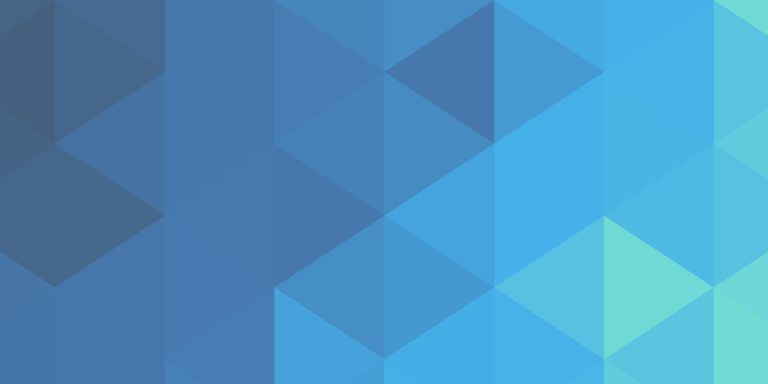
Give the GLSL for this background, as a WebGL 2 fragment shader.

```glsl
#version 300 es
precision highp float;

uniform vec2 u_resolution;
out vec4 fragColor;

// Lattice, in units of the canvas height
const float COLUMN_WIDTH = 0.2859;
const float HALF_SIDE = 0.1871;
const float LATTICE_LEFT = -0.1427;

// Colour ramp, one stop per whole tone
const vec3 SLATE = vec3(0.27, 0.36, 0.46);
const vec3 BLUE = vec3(0.275, 0.47, 0.68);
const vec3 SKY = vec3(0.27, 0.69, 0.915);
const vec3 MINT = vec3(0.46, 0.88, 0.82);

// Tone gradient across the lattice
const float TONE_START = 0.2;
const float TONE_PER_COLUMN = 0.31;
const float TONE_PER_ROW = 0.08;
const float PLATEAU = 0.8;
const float TAU = 6.28319;
const int SAMPLES = 4;

// Facets that stand out from the gradient: column, row, tone shift
const int ACCENT_COUNT = 16;
const vec3 ACCENTS[ACCENT_COUNT] = vec3[](
    vec3(0, 0, 0.22), vec3(0, 4, 0.31), vec3(0, 5, 0.22), vec3(1, 1, -0.26),
    vec3(1, 3, -0.46), vec3(3, 0, 0.21), vec3(3, 3, -0.28), vec3(3, 5, 0.20),
    vec3(4, 1, -0.54), vec3(4, 2, -0.32), vec3(4, 4, -0.29), vec3(5, 1, -0.34),
    vec3(5, 4, 0.33), vec3(6, 4, 0.56), vec3(7, 0, 0.57), vec3(7, 3, -0.34));

// Column and row of the triangle that holds a point; rows count downward
vec2 triangleCell(vec2 p) {
    vec2 q = vec2((p.x - LATTICE_LEFT) / COLUMN_WIDTH, (1.0 - p.y) / HALF_SIDE);
    vec2 cell = floor(q);
    vec2 f = q - cell;
    bool apexLeft = mod(cell.x + cell.y, 2.0) > 0.5;
    float halfHeight = apexLeft ? f.x : 1.0 - f.x;
    return cell + vec2(0.0, step(halfHeight, f.y));
}

// Diagonal gradient that lingers near each colour stop, plus accents
float facetTone(vec2 cell) {
    float tone = TONE_START + dot(cell, vec2(TONE_PER_COLUMN, TONE_PER_ROW));
    tone -= PLATEAU * sin(TAU * tone) / TAU;
    for (int i = 0; i < ACCENT_COUNT; i++) {
        if (cell == ACCENTS[i].xy) tone += ACCENTS[i].z;
    }
    return tone;
}

vec3 ramp(float tone) {
    vec3 color = mix(SLATE, BLUE, clamp(tone, 0.0, 1.0));
    color = mix(color, SKY, clamp(tone - 1.0, 0.0, 1.0));
    return mix(color, MINT, clamp(tone - 2.0, 0.0, 1.0));
}

void main() {
    // Average a grid of samples to smooth the facet edges
    vec3 color = vec3(0.0);
    for (int y = 0; y < SAMPLES; y++) {
        for (int x = 0; x < SAMPLES; x++) {
            vec2 offset = (vec2(x, y) + 0.5) / float(SAMPLES) - 0.5;
            vec2 p = (gl_FragCoord.xy + offset) / u_resolution.y;
            color += ramp(facetTone(triangleCell(p)));
        }
    }
    fragColor = vec4(color / float(SAMPLES * SAMPLES), 1.0);
}
```
